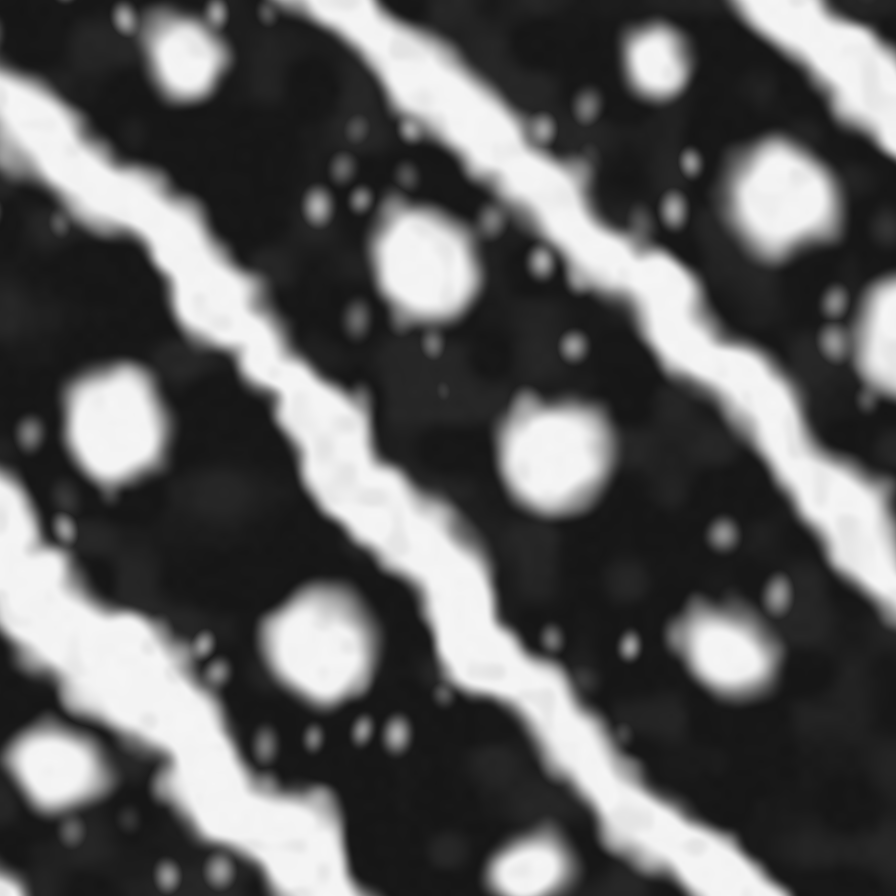
Give the GLSL for this pattern, as a WebGL 2 fragment shader.

```glsl
#version 300 es
precision highp float;

uniform vec2 u_resolution;
out vec4 outColor;

const vec3 DARK = vec3(0.09);
const vec3 LIGHT = vec3(0.955);
const vec2 ACROSS = vec2(0.731, 0.682);
const vec2 ALONG = vec2(0.682, -0.731);
const float SOFTNESS = 0.019;
const float BEND_FREQ = 4.8;
const float DOT_RADIUS = 0.052;
const float DOT_WAVE_FREQ = 2.0;
const vec2 DOT_DRIFT_AXIS = vec2(0.7, 1.0);
const float SPECK_GRID = 19.0;

// Stripe: centre, half width, bend amount, bend peak
const int STRIPES = 5;
const vec4 STRIPE[STRIPES] = vec4[STRIPES](
    vec4(-0.030, 0.050, 0.000, 0.00),
    vec4( 0.262, 0.050, 0.012, 0.10),
    vec4( 0.605, 0.040, 0.026, -0.30),
    vec4( 0.977, 0.036, 0.010, 0.00),
    vec4( 1.330, 0.038, 0.000, 0.00));

// Dot row: centre, pitch, phase, index of the largest dot
const int ROWS = 4;
const vec4 DOT_ROW[ROWS] = vec4[ROWS](
    vec4(0.140, 0.310, -0.055, 1.2),
    vec4(0.451, 0.340, 0.045, -0.5),
    vec4(0.800, 0.305, 0.077, -0.6),
    vec4(1.168, 0.210, 0.025, 0.5));

// Change of size and of place along each row
const vec2 ROW_VARIATION[ROWS] = vec2[ROWS](
    vec2(0.008, 0.0), vec2(0.007, 0.0), vec2(0.009, 0.04), vec2(0.016, 0.0));

float hash(vec2 p) {
    vec3 q = fract(vec3(p.xyx) * 0.1031);
    q += dot(q, q.yzx + 33.33);
    return fract((q.x + q.y) * q.z);
}

float noise(vec2 p) {
    vec2 i = floor(p), f = fract(p);
    f = f * f * (3.0 - 2.0 * f);
    return mix(mix(hash(i), hash(i + vec2(1, 0)), f.x),
               mix(hash(i + vec2(0, 1)), hash(i + vec2(1, 1)), f.x), f.y);
}

vec2 noise2(vec2 p) {
    return vec2(noise(p), noise(p + 57.3)) - 0.5;
}

// Wavy stripes whose two sides swell separately; q holds (across, along)
float stripeDistance(vec2 q) {
    float d = 1.0;
    for (int i = 0; i < STRIPES; i++) {
        vec4 s = STRIPE[i];
        float offset = q.x - s.x - s.z * cos(BEND_FREQ * (q.y - s.w));
        float side = float(i) * 7.0 + 3.0 * step(0.0, offset);
        float swell = 0.55 + 0.85 * noise(vec2(q.y * 12.0 + 20.0, side));
        d = min(d, abs(offset) - s.y * swell);
    }
    return d;
}

// Rows of rounded dots between the stripes
float dotDistance(vec2 q) {
    float d = 1.0;
    for (int i = 0; i < ROWS; i++) {
        vec4 r = DOT_ROW[i];
        vec2 variation = ROW_VARIATION[i];
        float index = round((q.y - r.z) / r.y);
        vec2 centre = vec2(r.x, r.z + index * r.y);
        centre += DOT_DRIFT_AXIS * variation.y * cos(DOT_WAVE_FREQ * (index + 1.0));
        float radius = DOT_RADIUS + variation.x * cos(DOT_WAVE_FREQ * (index - r.w));
        d = min(d, length((q - centre) * vec2(1.0, 0.94)) - radius);
    }
    return d;
}

// Faint clustered specks, searched over neighbouring cells
float specks(vec2 p) {
    vec2 g = p * SPECK_GRID;
    float glow = 0.0;
    for (int y = -1; y <= 1; y++) {
        for (int x = -1; x <= 1; x++) {
            vec2 cell = floor(g) + vec2(x, y);
            float cluster = noise(cell * 0.28 + 11.0);
            float present = step(hash(cell + 40.0), 0.55 * smoothstep(0.35, 0.7, cluster));
            vec2 centre = cell + 0.2 + 0.6 * vec2(hash(cell + 3.0), hash(cell + 8.0));
            float size = mix(0.35, 0.6, hash(cell + 17.0));
            float strength = mix(0.12, 0.7, hash(cell + 29.0));
            vec2 local = (g - centre) * vec2(1.15, 0.9);
            glow = max(glow, present * strength * (1.0 - smoothstep(0.0, size, length(local))));
        }
    }
    return glow;
}

void main() {
    vec2 p = gl_FragCoord.xy / min(u_resolution.x, u_resolution.y);

    // Ragged outlines from coarse and fine distortion
    vec2 coarse = 0.026 * noise2(p * 13.0 + 4.0);
    vec2 fine = 0.022 * noise2(p * 32.0 + 9.0);
    vec2 rough = p + coarse + fine;
    vec2 smoother = p + coarse + 0.5 * fine;
    float d = min(stripeDistance(vec2(dot(rough, ACROSS), dot(rough, ALONG))),
                  dotDistance(vec2(dot(smoother, ACROSS), dot(smoother, ALONG))));
    float ink = 1.0 - smoothstep(-SOFTNESS, SOFTNESS, d);

    // Blotches inside the light shapes, specks and haze in the dark ground
    float blotch = 0.07 * smoothstep(0.55, 0.95, noise(p * 36.0 + 70.0));
    float haze = 0.07 * smoothstep(0.4, 0.9, noise(p * 20.0 + 31.0));
    float ground = max(specks(p + 0.5 * coarse), haze);
    float tone = 1.0 - (1.0 - ink * (1.0 - blotch)) * (1.0 - ground * (1.0 - ink));
    float grain = 0.012 * (noise(p * 80.0) - 0.5);
    outColor = vec4(mix(DARK, LIGHT, tone) + grain, 1.0);
}
```
